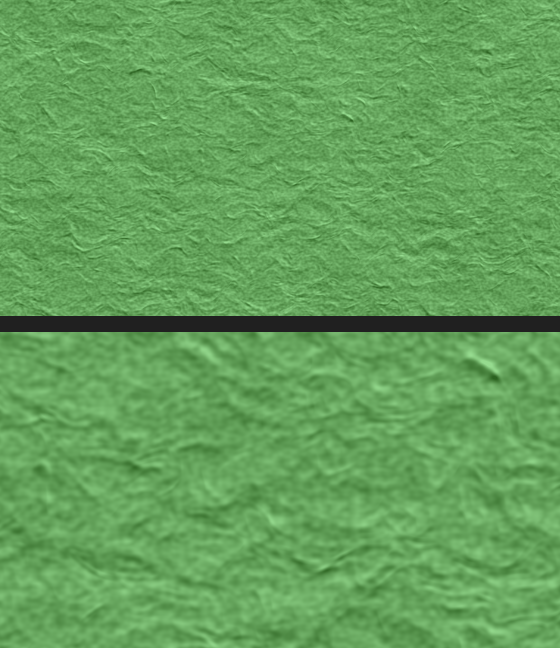
Top, the full canvas; bottom, a detail of the centre.
This texture is drawn by a WebGL 1 fragment shader. Its source:

```glsl
precision highp float;
// Crumpled green paper: short folds, fine wrinkles and fibre grain lit from above.

uniform vec2 u_resolution;

const vec3 SHADOW_GREEN = vec3(0.28, 0.51, 0.24);
const vec3 LIGHT_GREEN = vec3(0.50, 0.76, 0.47);
const vec2 LIGHT_DIR = vec2(0.26, 0.966);
const float MID_TONE = 0.53;
const float SLOPE_STEP = 0.0022;      // half distance between height samples
const float FOLD_CELL = 0.095;        // spacing of the largest folds
const float FOLD_HEIGHT = 0.052;      // relative to the fold spacing
const float FOLD_WIDTH = 0.07;
const float FOLD_TILT = 1.0;          // largest angle from horizontal
const float WRINKLE_FREQ = 13.0;
const float WRINKLE_SLOPE = 0.16;
const float GRAIN_FREQ = 135.0;
const float GRAIN_STRENGTH = 0.42;
const float MOTTLE_STRENGTH = 0.16;

float hash(vec2 p) {
  return fract(sin(dot(p, vec2(127.1, 311.7))) * 43758.5453);
}

vec2 hash2(vec2 p) {
  return vec2(hash(p), hash(p + vec2(37.3, 17.9)));
}

float cornerSlope(vec2 cell, vec2 offset) {
  float angle = 6.2832 * hash(cell);
  return dot(vec2(cos(angle), sin(angle)), offset);
}

// Gradient noise, roughly -0.7 to 0.7
float noise(vec2 p) {
  vec2 i = floor(p);
  vec2 f = p - i;
  vec2 u = f * f * f * (f * (f * 6.0 - 15.0) + 10.0);
  vec2 e = vec2(1.0, 0.0);
  float low = mix(cornerSlope(i, f), cornerSlope(i + e, f - e), u.x);
  float high = mix(cornerSlope(i + e.yx, f - e.yx),
                   cornerSlope(i + e.xx, f - e.xx), u.x);
  return mix(low, high, u.y);
}

// Scattered, bent and tapering folds, one per cell
float folds(vec2 p, float seed) {
  vec2 cell = floor(p);
  float height = 0.0;
  for (int y = -1; y <= 1; y++) {
    for (int x = -1; x <= 1; x++) {
      vec2 id = cell + vec2(float(x), float(y));
      vec2 jitter = hash2(id + seed);
      vec2 shape = hash2(id + seed + 71.7);
      float angle = (hash(id + seed + 23.1) * 2.0 - 1.0) * FOLD_TILT;
      vec2 q = p - id - 0.15 - 0.7 * jitter;
      float c = cos(angle);
      float s = sin(angle);
      q = vec2(c * q.x + s * q.y, c * q.y - s * q.x);
      float bend = (shape.x - 0.5) * 1.4;
      float across = (q.y - bend * q.x * q.x) / (FOLD_WIDTH * mix(0.7, 1.5, shape.y));
      float along = q.x / mix(0.3, 0.75, shape.x);
      float taper = max(1.0 - along * along, 0.0);
      height += taper * taper * exp(-across * across) * mix(0.25, 1.2, jitter.x * shape.y);
    }
  }
  return height * FOLD_HEIGHT;
}

// Creased ridges whose slope is alike at every scale
float wrinkles(vec2 p) {
  float height = 0.0;
  float freq = WRINKLE_FREQ;
  vec2 q = p * vec2(0.75, 1.1);
  for (int octave = 0; octave < 3; octave++) {
    float n = noise(q * freq);
    height -= sqrt(n * n + 0.004) / freq;
    q = mat2(0.94, 0.34, -0.34, 0.94) * q + 3.7;
    freq *= 2.05;
  }
  return height * WRINKLE_SLOPE;
}

float paperHeight(vec2 p) {
  vec2 warp = vec2(noise(p * 9.0 + 5.2), noise(p * 9.0 + 31.4)) * 0.035;
  warp += vec2(noise(p * 27.0 + 11.8), noise(p * 27.0 + 47.6)) * 0.010;
  vec2 q = p + warp;
  float crumple = smoothstep(-0.4, 0.35, noise(p * 4.5 + 8.3));
  float smallCell = FOLD_CELL * 0.55;
  float height = folds(q / FOLD_CELL, 3.0) * FOLD_CELL;
  height += folds(q / smallCell + 9.4, 57.0) * smallCell;
  return height * mix(0.5, 1.3, crumple) + wrinkles(q) * mix(1.25, 0.8, crumple);
}

void main() {
  vec2 p = gl_FragCoord.xy / u_resolution.y + 2.0;

  // Relief: slopes that face the light brighten
  vec2 reach = LIGHT_DIR * SLOPE_STEP;
  float slope = (paperHeight(p - reach) - paperHeight(p + reach)) / (2.0 * SLOPE_STEP);

  // Fibre grain and broad tonal drift
  float grain = noise(p * GRAIN_FREQ * vec2(0.75, 1.0));
  grain += 0.6 * noise(p * GRAIN_FREQ * vec2(0.4, 0.55) + 19.3);
  float mottle = noise(p * 3.2 + 14.6) + 0.6 * noise(p * 8.0 + 2.9);

  float tone = MID_TONE + slope + GRAIN_STRENGTH * grain + MOTTLE_STRENGTH * mottle;
  gl_FragColor = vec4(mix(SHADOW_GREEN, LIGHT_GREEN, clamp(tone, -0.5, 1.4)), 1.0);
}
```
